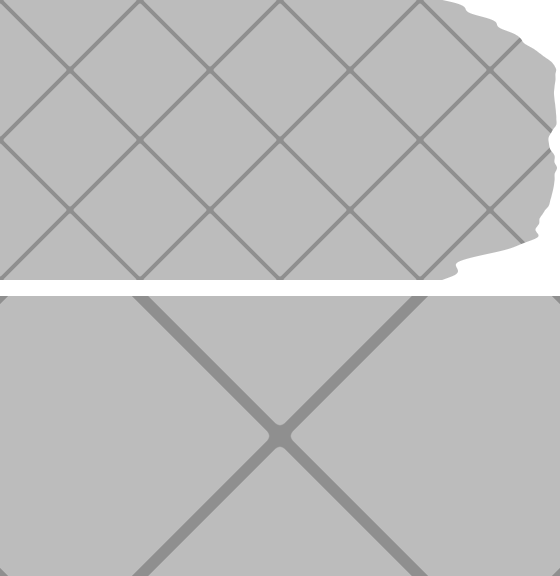
Top: the whole. Bottom: its middle third, enlarged.
Write a WebGL 2 fragment shader that draws this pattern.

```glsl
#version 300 es
precision highp float;

uniform vec2 u_resolution;
out vec4 outColor;

// Lengths are fractions of the canvas height
const vec3 PAPER_COLOR = vec3(1.0);
const vec3 TILE_COLOR = vec3(0.737);
const vec3 LINE_COLOR = vec3(0.56);
const float ROWS = 2.0;              // diamonds down the canvas
const float LINE_HALF_WIDTH = 0.0069;
const float FILLET = 0.009;          // softening at the crossings
const float EDGE_REACH = 1.987;      // furthest extent of the torn side
const float EDGE_CURVE = 0.4;        // how far its corners fall back
const float EDGE_POWER = 3.4;
const float STEP_HEIGHT = 0.055;     // ledges near the upper corner
const float STEP_STRENGTH = 0.85;
const float ROUGHNESS = 0.006;
const float ROUGH_SCALE = 45.0;
const float TAU = 6.283185;

float hash(float n) {
  n = fract(n * 0.1031);
  n *= n + 33.33;
  return fract(n * (n + n));
}

float noise(float x) {
  float cell = floor(x);
  return mix(hash(cell), hash(cell + 1.0), smoothstep(0.0, 1.0, x - cell));
}

float bump(float y, float center, float width) {
  float t = (y - center) / width;
  return exp(-t * t);
}

float smoothMin(float a, float b, float k) {
  float h = max(k - abs(a - b), 0.0) / k;
  return min(a, b) - 0.25 * h * h * k;
}

// Signed distance to two crossing families of diagonal lines
float latticeDistance(vec2 p) {
  vec2 diagonal = vec2(p.x + p.y, p.x - p.y) * ROWS;
  vec2 d = abs(fract(diagonal + 0.5) - 0.5) / (ROWS * sqrt(2.0));
  return smoothMin(d.x, d.y, FILLET) - LINE_HALF_WIDTH;
}

// Horizontal position of the torn side at height y
float tornEdge(float y) {
  float ledge = sin(TAU * (y - 0.94) / STEP_HEIGHT) * STEP_HEIGHT / TAU;
  float stepped = y + STEP_STRENGTH * ledge * smoothstep(0.86, 0.9, y);
  float x = EDGE_REACH - EDGE_CURVE * pow(abs(2.0 * stepped - 1.0), EDGE_POWER);

  // Broad bites and bulges
  x -= 0.026 * bump(y, 0.495, 0.045);
  x -= 0.100 * bump(y, 0.065, 0.032);
  x += 0.045 * bump(y, 0.150, 0.030);
  x += 0.035 * bump(y, 0.760, 0.060);
  return x + ROUGHNESS * (2.0 * noise(y * ROUGH_SCALE) - 1.0);
}

void main() {
  vec2 p = gl_FragCoord.xy / u_resolution.y;
  float pixel = 1.0 / u_resolution.y;

  // Diamond lattice
  float line = clamp(0.5 - latticeDistance(p) / pixel, 0.0, 1.0);
  vec3 color = mix(TILE_COLOR, LINE_COLOR, line);

  // Torn side, smoothed along its own slope
  float slope = (tornEdge(p.y + pixel) - tornEdge(p.y - pixel)) / (2.0 * pixel);
  float inside = (tornEdge(p.y) - p.x) / length(vec2(1.0, slope));
  color = mix(PAPER_COLOR, color, clamp(0.5 + inside / pixel, 0.0, 1.0));

  outColor = vec4(color, 1.0);
}
```
